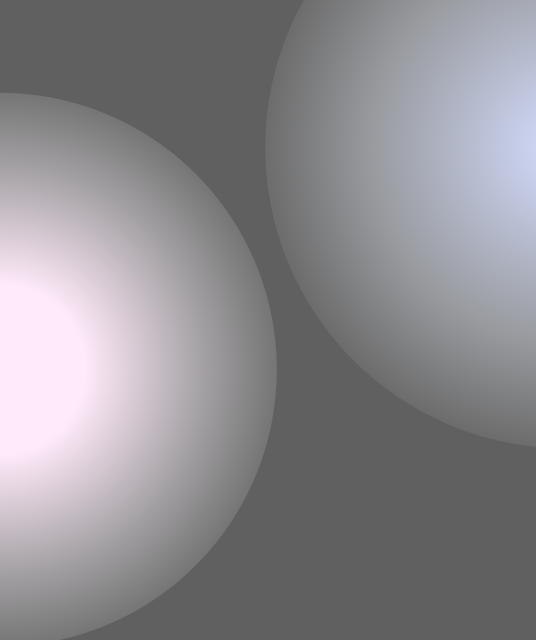
A Shadertoy shader for this background:

```glsl
// Two large glowing discs cut off by the sides of a flat dark grey field.
// Each disc is a radial ramp: flat tinted core, neutral middle, dim rim,
// laid over the field with an antialiased circular edge.

// Paints one disc; core and middle are radii relative to the disc radius.
vec3 paintDisc(vec3 base, vec2 p, vec2 center, float radius, float core,
               float middle, vec3 coreColor, vec3 middleColor, vec3 rimColor) {
    float dist = length(p - center);
    float r = dist / radius;
    vec3 inner = mix(coreColor, middleColor, clamp((r - core) / (middle - core), 0.0, 1.0));
    vec3 color = mix(inner, rimColor, clamp((r - middle) / (1.0 - middle), 0.0, 1.0));
    float pixel = 1.0 / iResolution.y;
    float coverage = clamp(0.5 + (radius - dist) / pixel, 0.0, 1.0);
    return mix(base, color, coverage);
}

void mainImage(out vec4 fragColor, in vec2 fragCoord) {
    // Canvas height is one unit
    vec2 p = fragCoord / iResolution.y;
    float width = iResolution.x / iResolution.y;

    vec3 color = vec3(0.376);

    // Cool disc, centered just past the right side
    color = paintDisc(color, p, vec2(1.056 * width, 0.7695), 0.470, 0.10, 0.65,
                      vec3(0.796, 0.827, 0.941), vec3(0.596, 0.604, 0.620), vec3(0.424));

    // Warm disc, centered on the left side
    color = paintDisc(color, p, vec2(0.0, 0.4225), 0.4325, 0.305, 0.75,
                      vec3(1.0, 0.918, 0.980), vec3(0.630, 0.620, 0.630), vec3(0.460));

    fragColor = vec4(color, 1.0);
}
```
